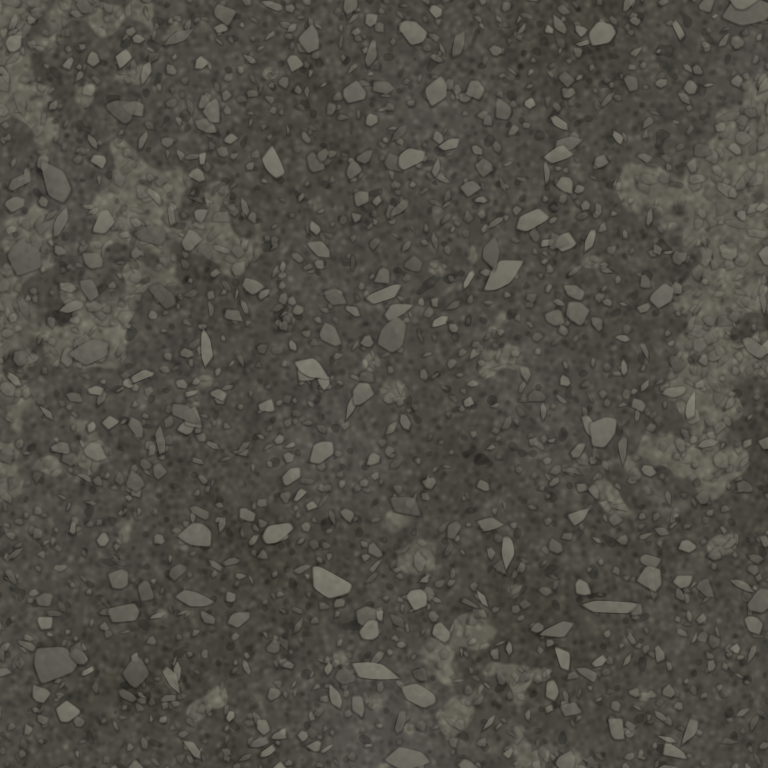
A WebGL 1 fragment shader for this texture:

```glsl
precision highp float;
uniform vec2 u_resolution;

#define SOFT 0.0016
#define RIM_WIDTH 0.0045
#define RIM_DARK 0.34
#define PATCH_LEVEL 0.66
#define GRAIN 0.062
#define TAR vec3(0.294, 0.284, 0.258)
#define WORN vec3(0.392, 0.382, 0.340)
#define STONE_DULL vec3(0.365, 0.357, 0.325)
#define STONE_PALE vec3(0.515, 0.505, 0.455)
#define SHADE_DIR vec2(-0.5, -0.86)

vec3 hash3(vec2 cell) {
  vec3 q = fract(cell.xyx * vec3(0.1031, 0.1030, 0.0973));
  q += dot(q, q.yxz + 33.33);
  return fract((q.xxy + q.yzz) * q.zyx);
}

// Cellular noise: random bumps around jittered points, spread close to 1
float bumps(vec2 p) {
  vec2 cell = floor(p);
  float sum = 0.0;
  for (int j = -1; j <= 1; j++) {
    for (int i = -1; i <= 1; i++) {
      vec2 id = cell + vec2(float(i), float(j));
      vec3 h = hash3(id + 71.0);
      vec2 d = p - id - h.xy;
      float k = max(0.0, 1.0 - dot(d, d));
      sum += (h.z - 0.5) * k * k * k;
    }
  }
  return sum * 5.2;
}

// Rounded irregular polygon of radius near 1, as a smooth maximum of planes
float pebble(vec2 p, vec2 id) {
  float sum = 0.0;
  for (int i = 0; i < 6; i++) {
    vec3 h = hash3(id + 17.0 * float(i) + 5.0);
    float a = (float(i) + 0.8 * h.x) * 1.0472;
    float plane = dot(p, vec2(cos(a), sin(a))) - mix(0.65, 1.15, h.y);
    sum += exp(12.0 * plane);
  }
  return log(sum) / 12.0;
}

// Lays one size of stones over the ground
vec3 scatter(vec3 col, vec2 uv, float grid, float share, float size, float opacity) {
  vec2 cell = floor(uv * grid);
  for (int j = -1; j <= 1; j++) {
    for (int i = -1; i <= 1; i++) {
      vec2 id = cell + vec2(float(i), float(j));
      vec2 seed = id + grid * 3.0;
      vec3 place = hash3(seed);
      vec3 look = hash3(seed + 131.0);
      float radius = size * mix(0.6, 1.3, look.x * look.x);
      vec2 p = (uv - (id + place.xy) / grid) / radius;
      if (place.z > share || dot(p, p) > 9.0) continue;

      float turn = 6.2832 * look.y;
      float stretch = mix(1.0, 1.75, look.z * look.z);
      vec2 q = mat2(cos(turn), sin(turn), -sin(turn), cos(turn)) * p;
      float d = pebble(q * vec2(1.0 / stretch, stretch), seed) * radius;

      // Dark rim, strongest on the shaded side
      float side = 0.5 + 0.5 * dot(p / (length(p) + 0.01), SHADE_DIR);
      float rim = 1.0 - smoothstep(0.0, RIM_WIDTH, d);
      col *= 1.0 - RIM_DARK * opacity * rim * mix(0.2, 1.0, side);

      // Flat face, faintly brighter towards the light
      float tone = fract(place.z * 57.0 + look.x);
      vec3 face = mix(STONE_DULL, STONE_PALE, tone);
      face *= 1.0 - 0.03 * dot(p, SHADE_DIR);
      float cover = 1.0 - smoothstep(-SOFT, SOFT, d);
      col = mix(col, face, cover * opacity * mix(0.7, 1.0, look.y));
    }
  }
  return col;
}

void main() {
  vec2 uv = gl_FragCoord.xy / min(u_resolution.x, u_resolution.y);

  // Dark binder with faint stains and fine grain
  float stain = bumps(uv * 6.0 + 3.0);
  float mottle = bumps(uv * 42.0);
  float grain = bumps(uv * 140.0);
  vec3 col = TAR * (1.0 + GRAIN * (0.5 * stain + 0.55 * mottle + 0.9 * grain));
  col.b += 0.003 * stain;

  // Worn pale patches with ragged borders, mostly near the upper sides
  float sides = smoothstep(0.2, 0.48, abs(uv.x - 0.5)) * smoothstep(0.2, 0.5, uv.y);
  float wear = 0.65 * bumps(uv * 4.5 + 9.0) + 0.5 * bumps(uv * 11.0)
             + 0.35 * bumps(uv * 27.0) + 0.2 * mottle + 1.2 * sides - 0.35;
  float worn = smoothstep(PATCH_LEVEL - 0.1, PATCH_LEVEL + 0.2, wear);
  vec3 dust = WORN * (1.0 + GRAIN * (0.6 * mottle + 0.7 * grain));
  col = mix(col, dust, 0.9 * worn);

  // Pits, then stones from fine to coarse
  col *= 1.0 - 0.2 * smoothstep(1.3, 2.0, bumps(uv * 75.0 + 40.0));
  col = scatter(col, uv, 66.0, 0.32, 0.0050, 0.65);
  col = scatter(col, uv, 47.0, 0.70, 0.0085, 0.65 * worn);
  col = scatter(col, uv, 29.0, 0.42, 0.0098, 0.88);
  col = scatter(col, uv, 14.0, 0.36, 0.0200, 0.95);

  gl_FragColor = vec4(col * (1.0 + 0.015 * grain), 1.0);
}
```
